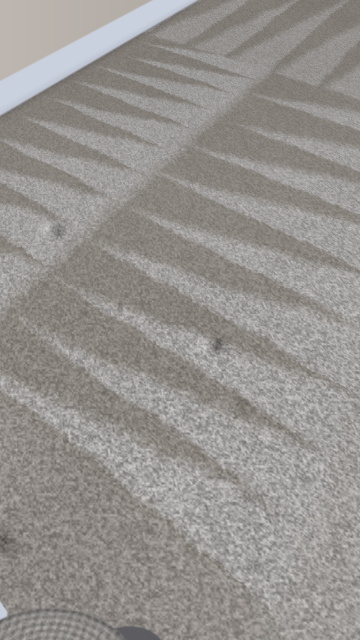
Write a Shadertoy shader that draws this texture.

```glsl
float hash(vec2 p) {
    p = fract(p * vec2(0.1031, 0.1137));
    p += dot(p, p.yx + 33.33);
    return fract((p.x + p.y) * p.x * 7.31 + p.y * 13.7);
}

float noise(vec2 p) {
    vec2 i = floor(p), f = fract(p);
    f = f * f * (3.0 - 2.0 * f);
    return mix(mix(hash(i), hash(i + vec2(1, 0)), f.x),
               mix(hash(i + vec2(0, 1)), hash(i + 1.0), f.x), f.y);
}

// Light pile that opens from a point to a full stripe as t goes 0 to 1
float lightWedge(float lane, float t) {
    float f = fract(lane);
    t += 0.12 * (hash(vec2(floor(lane) + 41.0, 7.0)) - 0.5);
    float tipFade = 1.0 - smoothstep(0.75, 1.0, t);
    float lowerEdge = mix(1.0, smoothstep(0.0, 0.09, f), tipFade);
    return smoothstep(-0.12, 0.12, t - f) * lowerEdge;
}

// Pressed hollow: dark core with a lit rim on the left
float dimple(vec2 p, vec2 center, float size) {
    vec2 d = (p - center) / size;
    return exp(-dot(d, d)) - 0.45 * exp(-dot(d + vec2(1.4, 0.1), d + vec2(1.4, 0.1)));
}

float ellipse(vec2 p, vec2 center, vec2 radii) {
    return (length((p - center) / radii) - 1.0) * min(radii.x, radii.y);
}

void mainImage(out vec4 fragColor, in vec2 fragCoord) {
    vec2 uv = fragCoord / iResolution.xy;
    vec2 p = vec2(uv.x, (1.0 - uv.y) * 1.778);
    float px = 1.5 / iResolution.x;

    // Floor perspective: two families of lines meeting on the horizon
    float depth = p.y + 0.718;
    float a = (p.x + 2.21) / depth;
    float b = (1.778 - p.x) / depth;
    vec2 floorPos = vec2(p.x / depth, log(depth));
    float wobble = noise(floorPos * 22.0) - 0.5;
    float fuzz = noise(floorPos * 150.0 + 9.0) - 0.5;
    float aw = a + 0.015 * wobble + 0.012 * fuzz;
    float bw = b + 0.015 * wobble + 0.012 * fuzz;

    // Vacuum strokes in the near row, the row by the wall and the far corner
    float nearRow = lightWedge(13.95 * log((aw + 1.0) / 2.23), (1.115 - bw) / 0.665);
    nearRow = mix(0.25, nearRow, smoothstep(1.2, 1.24, aw));
    nearRow = mix(nearRow, 0.7, 1.0 - smoothstep(0.36, 0.46, bw));
    float wallRow = lightWedge((aw - 1.61) / 0.1875, (1.66 - bw) / 0.5);
    wallRow = mix(wallRow, 0.55, 1.0 - smoothstep(1.12, 1.16, bw));
    float farRow = lightWedge(bw / 0.19 + 0.1, 0.85 - (aw - 3.25) / 1.5) * 0.75;
    float pile = mix(nearRow, wallRow, smoothstep(1.1, 1.125, bw));
    pile = mix(pile, farRow, smoothstep(3.21, 3.25, aw));

    // Carpet colour, dulled far away and in the near left corner
    vec3 darkPile = vec3(0.525, 0.503, 0.48);
    vec3 lightPile = vec3(0.628, 0.62, 0.613);
    vec3 color = mix(darkPile, lightPile, pile);
    color *= mix(0.96, 1.02, smoothstep(0.0, 0.7, p.y));
    color *= 1.0 - 0.04 * smoothstep(0.6, 0.0, p.x) * smoothstep(1.2, 1.7, p.y);
    color += 0.02 * (noise(floorPos * 9.0) - 0.5);

    // Tufts
    float grain = 0.55 * noise(floorPos * 260.0) + 0.45 * noise(floorPos * 430.0 + 17.0) - 0.5;
    color += grain * mix(0.12, 0.31, smoothstep(0.1, 1.3, p.y)) * (0.8 + 0.4 * pile);

    // Furniture marks
    float marks = dimple(p, vec2(0.603, 0.962), 0.022)
                + 0.8 * dimple(p, vec2(0.16, 0.642), 0.02)
                + 0.7 * dimple(p, vec2(0.01, 1.505), 0.03)
                + 0.3 * dimple(p, vec2(0.67, 1.125), 0.025);
    color -= 0.22 * marks;

    // Skirting board and wall
    float edge = 1.5 * px / depth + 0.002;
    color *= 1.0 - 0.12 * smoothstep(1.66, 1.71, b);
    vec3 board = vec3(0.79, 0.82, 0.87) - 0.05 * smoothstep(1.76, 1.71, b);
    color = mix(color, board, smoothstep(1.71 - edge, 1.71 + edge, b));
    vec3 wall = mix(vec3(0.74, 0.715, 0.69), vec3(0.69, 0.665, 0.64), uv.x * 2.0);
    color = mix(color, wall, smoothstep(1.885 - edge, 1.885 + edge, b));

    // Pale corner, dark cloth and ribbed knit at the bottom
    float pale = max(p.x - 0.02, 1.67 + 1.5 * p.x - p.y);
    color = mix(color, vec3(0.78, 0.81, 0.86), smoothstep(px, -px, pale));
    float cloth = ellipse(p, vec2(0.36, 1.81), vec2(0.1, 0.07));
    color = mix(color, vec3(0.36, 0.36, 0.38), smoothstep(px, -px, cloth));
    float knit = ellipse(p, vec2(0.14, 1.86), vec2(0.24, 0.17));
    float ribs = sin(knit * 330.0) * 0.05 + sin(p.x * 260.0 + p.y * 90.0) * 0.04;
    vec3 wool = vec3(0.55, 0.54, 0.53) + ribs + 0.1 * (noise(p * 190.0) - 0.5);
    wool *= 0.85 + 0.15 * smoothstep(0.0, -0.025, knit);
    color = mix(color, wool, smoothstep(px, -px, knit));

    fragColor = vec4(clamp(color, 0.0, 1.0), 1.0);
}
```
